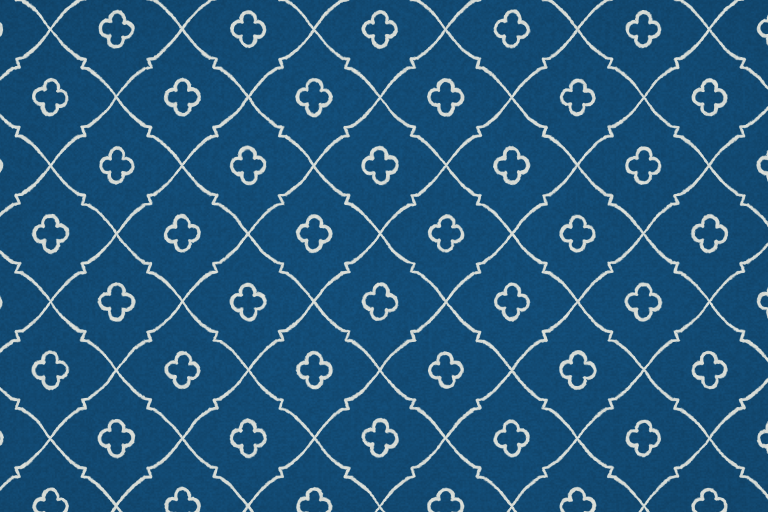
Reproduce this pattern procedurally as a Shadertoy shader.

```glsl
// Pale hand-drawn quatrefoils in a notched diamond trellis on grainy blue paper.

#define COLUMNS 5.829                  // trellis repeats across the canvas
#define HALF_TILE vec2(0.5, 0.5174)    // half a repeat, in repeat widths
#define ORIGIN vec2(0.884, 0.2215)     // a flower centre, from the top left
#define PAPER vec3(0.07, 0.29, 0.45)
#define INK vec3(0.87, 0.88, 0.85)
#define LINE_HALF 0.0112               // half width of the trellis line
#define FLOWER_HALF 0.0133             // half width of the flower outline
#define LOBE_OFFSET 0.070
#define LOBE_RADIUS 0.0545
#define BOW 0.011                      // sideways bend of the trellis arms
#define WOBBLE 0.009                   // unsteadiness of the hand
#define GRAIN 0.075

float hash(vec2 p) {
    return fract(sin(dot(p, vec2(127.1, 311.7))) * 43758.5453);
}

float noise(vec2 p) {
    vec2 i = floor(p), f = fract(p);
    f = f * f * (3.0 - 2.0 * f);
    return mix(mix(hash(i), hash(i + vec2(1, 0)), f.x),
               mix(hash(i + vec2(0, 1)), hash(i + vec2(1, 1)), f.x), f.y);
}

float segment(vec2 p, vec2 a, vec2 b) {
    vec2 ab = b - a;
    return length(p - a - ab * clamp(dot(p - a, ab) / dot(ab, ab), 0.0, 1.0));
}

// Distance to one trellis edge; it has half-turn symmetry about its notch.
float trellisEdge(vec2 p) {
    if (p.y < 0.0) p = -p;
    vec2 hook = vec2(-0.012, 0.032), heel = vec2(0.034, 0.039);
    vec2 crossing = 0.5 * HALF_TILE;
    float notch = min(segment(p, vec2(0), hook), segment(p, hook, heel));
    float t = clamp((p.x - heel.x) / (crossing.x - heel.x), 0.0, 1.0);
    vec2 bent = p - vec2(1, -1) * BOW * sin(3.14159 * t);
    return min(notch, segment(bent, heel, crossing));
}

// Distance to the quatrefoil outline, folded to half a lobe.
float quatrefoil(vec2 p) {
    p = abs(p);
    if (p.y > p.x) p = p.yx;
    float d = LOBE_OFFSET, r = LOBE_RADIUS;
    vec2 cusp = vec2(0.5 * (d + sqrt(2.0 * r * r - d * d)));
    vec2 q = p - vec2(d, 0), c = cusp - vec2(d, 0);
    bool onArc = q.x * c.y > q.y * c.x;
    return onArc ? abs(length(q) - r) : length(p - cusp);
}

void mainImage(out vec4 fragColor, in vec2 fragCoord) {
    float pixel = COLUMNS / iResolution.x;
    vec2 p = vec2(fragCoord.x, iResolution.y - fragCoord.y) * pixel;

    // Unsteady hand
    vec2 wobble = vec2(noise(p * 11.0), noise(p * 11.0 + 37.0)) - 0.5;
    vec2 grid = (p + WOBBLE * wobble - ORIGIN) / HALF_TILE;

    // Trellis: edges alternate direction like a checkerboard
    vec2 cell = floor(grid), local = grid - cell - 0.5;
    if (mod(cell.x + cell.y, 2.0) < 0.5) local.x = -local.x;
    float lines = trellisEdge(local * HALF_TILE)
                - LINE_HALF * (0.85 + 0.3 * noise(p * 9.0 + 71.0));

    // Flowers: nearest even lattice point, each slightly turned and sized
    vec2 diagonal = floor(0.5 * vec2(grid.x + grid.y, grid.x - grid.y) + 0.5);
    vec2 id = vec2(diagonal.x + diagonal.y, diagonal.x - diagonal.y);
    float turn = 0.16 * (hash(id) - 0.5);
    float size = 0.98 + 0.05 * hash(id + 5.3);
    vec2 q = mat2(cos(turn), sin(turn), -sin(turn), cos(turn))
           * ((grid - id) * HALF_TILE);
    q /= size * vec2(1.0, 1.06);
    float flowers = quatrefoil(q)
                  - FLOWER_HALF * (0.8 + 0.4 * noise(p * 16.0 + 19.0));

    // Chalky ink with ragged edges
    float ragged = 0.006 * (noise(p * 75.0) - 0.5);
    float edge = 0.7 * pixel + 0.001;
    float ink = 1.0 - smoothstep(-edge, edge, min(lines, flowers) + ragged);
    ink *= 0.93 + 0.07 * noise(p * 40.0 + 11.0);

    // Paper grain and gentle darkening toward the border
    float grain = 0.6 * noise(p * 85.0 + 3.0) + 0.4 * noise(p * 45.0 + 8.0) - 0.5;
    float cloud = noise(p * 1.3 + 23.0) - 0.5;
    vec2 centred = fragCoord / iResolution.xy - 0.5;
    float shade = 1.03 - 0.16 * dot(centred, centred) + 0.03 * cloud;
    vec3 paper = PAPER * shade * (1.0 + 2.5 * GRAIN * grain);
    vec3 chalk = INK * (1.0 + GRAIN * grain);
    fragColor = vec4(mix(paper, chalk, ink), 1.0);
}
```
